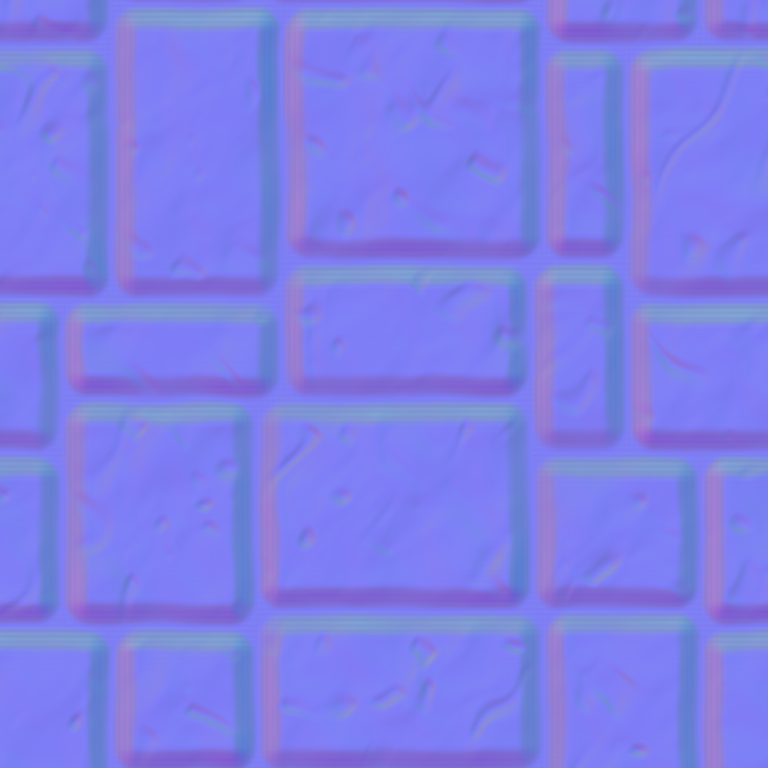
Give the GLSL for this texture map, as a three.js fragment shader.

```glsl
// Normal map of irregular, bevelled paving stones with softly worn faces.
// A pinwheel grid of jittered walls gives the stones; a height field over it
// is differentiated into slopes, then faint ringing is laid along the joints.
varying vec2 vUv;

float hash(vec2 p) {
  return fract(sin(dot(p, vec2(127.1, 311.7))) * 43758.5453);
}

float noise(vec2 p) {
  vec2 i = floor(p), f = fract(p);
  f = f * f * (3.0 - 2.0 * f);
  return mix(mix(hash(i), hash(i + vec2(1.0, 0.0)), f.x),
             mix(hash(i + vec2(0.0, 1.0)), hash(i + 1.0), f.x), f.y);
}

// Shift of the wall centred on a grid vertex; repeats every four cells
float wallShift(vec2 vertex) {
  return 0.56 * (smoothstep(0.0, 1.0, hash(mod(vertex, 4.0) + 3.7)) - 0.5);
}

// Bounds of the stone around p: walls run upright through odd vertices
// and level through even ones, so the rectangles interlock
vec4 stoneBounds(vec2 p) {
  vec4 bounds = vec4(floor(p), floor(p) + 1.0);
  for (int j = -1; j <= 1; j++) {
    for (int i = -1; i <= 1; i++) {
      vec2 c = floor(p) + vec2(float(i), float(j));
      float odd = mod(c.x + c.y, 2.0);
      vec2 lo = c + vec2(wallShift(c + vec2(0.0, 1.0 - odd)),
                         wallShift(c + vec2(odd, 0.0)));
      vec2 hi = c + 1.0 + vec2(wallShift(c + vec2(1.0, odd)),
                               wallShift(c + vec2(1.0 - odd, 1.0)));
      if (all(greaterThanEqual(p, lo)) && all(lessThan(p, hi))) bounds = vec4(lo, hi);
    }
  }
  return bounds;
}

// Distance to the nearest upright and level joint
vec2 jointDistance(vec2 p) {
  vec4 b = stoneBounds(p);
  return min(p - b.xy, b.zw - p);
}

float stoneHeight(vec2 p) {
  vec2 wobble = vec2(noise(p * 4.0), noise(p * 4.0 + 40.0)) - 0.5;
  vec2 edge = jointDistance(p + 0.02 * wobble);
  float inside = 0.12 - length(max(0.135 - edge, 0.0));
  float bevel = smoothstep(-0.01, 0.12, inside);

  // Worn face: streaks leaning right, fine grain, sparse pits and cracks
  vec2 q = p + 0.16 * wobble;
  vec2 lean = vec2(0.87 * q.x - 0.5 * q.y, 0.5 * q.x + 0.87 * q.y);
  float face = 0.3 * noise(lean * vec2(6.5, 4.0));
  face += 0.09 * noise(lean * vec2(14.0, 9.0) + 9.0);
  face -= 0.3 * smoothstep(0.68, 1.08, noise(lean * 8.0 + 21.0));
  float crack = abs(noise(lean * vec2(2.6, 1.1) + 5.0) - 0.5);
  face -= 0.14 * (1.0 - smoothstep(0.0, 0.1, crack))
        * smoothstep(0.5, 0.75, noise(p * 1.7 + 13.0));

  return bevel * (0.6 + 0.5 * noise(p * 3.1 + 60.0) + face);
}

void main() {
  vec2 p = vUv * 4.0 + vec2(0.45, 0.3);

  // Slopes by central differences; red rises to the right, green falls upward
  vec2 e = vec2(0.02, 0.0);
  vec2 slope = vec2(stoneHeight(p + e.xy) - stoneHeight(p - e.xy),
                    stoneHeight(p - e.yx) - stoneHeight(p + e.yx));
  slope *= 0.0092 / (2.0 * e.x);

  // Blue sinks where the surface tilts
  float blue = 0.97 - 0.14 * smoothstep(0.0, 0.09, length(slope));

  // Fine ringing parallel to the joints, fading into the faces
  vec2 near = exp(-11.0 * jointDistance(p)) + 0.02;
  vec2 ring = cos(p * 220.0) * near;
  slope += 0.014 * ring + 0.25 * slope * ring;
  blue -= 0.01 * (near.x + near.y) + 0.016 * (ring.x + ring.y);

  gl_FragColor = vec4(vec2(0.495, 0.497) + slope, blue, 1.0);
}
```
